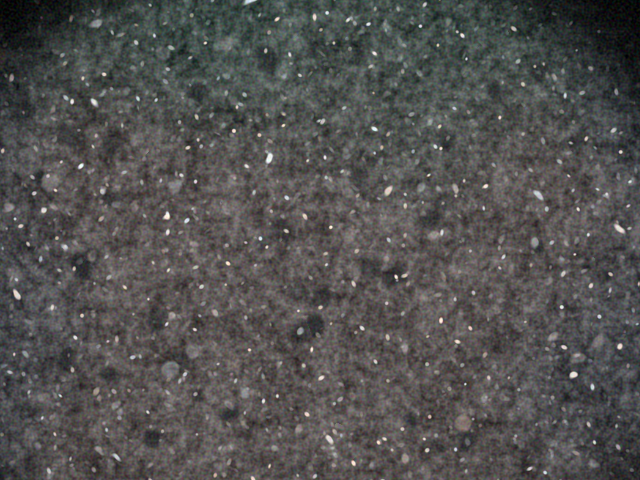
Reproduce this texture procedurally as a Shadertoy shader.

```glsl
// Dim underwater gravel: mottled grey-brown sand fading to teal at the top,
// strewn with crumbs, bright flecks, pale shells and dark pebbles.
// Layers of jittered ellipses lie over gradient noise; sensor noise goes on top.

#define SAND_COLOR vec3(0.335, 0.313, 0.308)
#define TEAL_COLOR vec3(0.245, 0.302, 0.285)
#define EDGE_COLOR vec3(0.250, 0.268, 0.292)
#define SHELL_COLOR vec3(0.62, 0.59, 0.58)
#define FLECK_COLOR vec3(0.93, 0.91, 0.89)
#define PEBBLE_COLOR vec3(0.13, 0.14, 0.15)
#define MOTTLE 0.15
#define GRAIN 0.125
#define CHROMA_NOISE 0.12
#define FLECK_DENSITY 0.56
#define SHELL_DENSITY 0.34

// Integer hash of a lattice cell and a seed, three values in 0..1
vec3 hash3(vec2 cell, int seed) {
    uvec3 v = uvec3(ivec3(ivec2(cell), seed)) * 1664525u + 1013904223u;
    v.x += v.y * v.z; v.y += v.z * v.x; v.z += v.x * v.y;
    v ^= v >> 16u;
    v.x += v.y * v.z; v.y += v.z * v.x; v.z += v.x * v.y;
    return vec3(v >> 8u) / 16777216.0;
}

float cornerSlope(vec2 cell, vec2 offset, int seed) {
    float angle = 6.28318 * hash3(cell, seed).x;
    return dot(vec2(cos(angle), sin(angle)), offset);
}

float gradientNoise(vec2 p, int seed) {
    vec2 i = floor(p), f = p - i;
    vec2 u = f * f * f * (f * (f * 6.0 - 15.0) + 10.0);
    vec2 e = vec2(1.0, 0.0);
    float low = mix(cornerSlope(i, f, seed), cornerSlope(i + e, f - e, seed), u.x);
    float high = mix(cornerSlope(i + e.yx, f - e.yx, seed),
                     cornerSlope(i + 1.0, f - 1.0, seed), u.x);
    return mix(low, high, u.y);
}

// Scattered ellipses: x = coverage, y = brightness roll, z = hue roll.
// radius and soft are in canvas heights; stretch is the greatest elongation.
vec3 scatter(vec2 p, float cells, float density, float radius,
             float stretch, float soft, int seed) {
    vec2 home = floor(p * cells);
    float blur = max(soft, 0.6 / iResolution.y);
    vec3 best = vec3(0.0);
    for (int y = -1; y <= 1; y++)
    for (int x = -1; x <= 1; x++) {
        vec2 cell = home + vec2(x, y);
        vec3 place = hash3(cell, seed);
        if (place.z > density) continue;
        vec3 form = hash3(cell, seed + 1), tone = hash3(cell, seed + 2);
        float angle = (form.x - 0.5) * 2.6;
        vec2 q = p - (cell + place.xy) / cells;
        q = mat2(cos(angle), sin(angle), -sin(angle), cos(angle)) * q;
        float width = radius * mix(0.5, 1.0, form.y);
        q.y /= mix(1.0, stretch, form.z);
        float cover = 1.0 - smoothstep(-blur, blur, length(q) - width);
        if (cover > best.x) best = vec3(cover, tone.xy);
    }
    return best;
}

// Slight warm or cold tint chosen by a hue roll
vec3 grainTint(float hue) {
    return mix(vec3(1.08, 0.98, 0.91), vec3(0.92, 1.01, 1.07), hue);
}

void mainImage(out vec4 fragColor, in vec2 fragCoord) {
    vec2 uv = fragCoord / iResolution.xy;
    vec2 p = fragCoord / iResolution.y;
    vec2 fromCentre = (uv - vec2(0.49, 0.46)) * vec2(1.12, 1.0);
    float rim = length(fromCentre);

    // Water tint
    float drift = 0.2 * gradientNoise(p * 2.5, 1);
    vec3 color = mix(SAND_COLOR, TEAL_COLOR, smoothstep(0.5, 1.05, uv.y + drift));
    color = mix(color, EDGE_COLOR, 0.7 * smoothstep(0.32, 0.62, abs(fromCentre.x) + drift));

    // Sand relief, from broad mottles to fine grains
    float mottle = 0.4 * gradientNoise(p * 6.0, 9) + 0.65 * gradientNoise(p * 14.0, 2)
                 + 0.9 * gradientNoise(p * 38.0, 3);
    float grain = gradientNoise(p * 80.0, 4) + 0.5 * gradientNoise(p * 140.0, 5);
    color += MOTTLE * mottle + GRAIN * grain;

    // Dark pebbles and pale, blotched shells
    vec2 warped = p + 0.006 * vec2(gradientNoise(p * 45.0, 6), gradientNoise(p * 45.0, 7));
    vec3 pebble = scatter(warped, 11.0, 0.36, 0.021, 1.5, 0.008, 10);
    color = mix(color, PEBBLE_COLOR, pebble.x * mix(0.25, 0.8, pebble.y));
    vec3 shell = scatter(warped, 11.0, SHELL_DENSITY, 0.018, 1.3, 0.004, 20);
    float blotch = 0.7 + 0.7 * gradientNoise(p * 50.0, 8);
    color = mix(color, SHELL_COLOR * grainTint(shell.z),
                shell.x * blotch * mix(0.12, 0.85, shell.y * shell.y));

    // Crumbs in two sizes, bright flecks and a few larger slivers
    vec3 chip = scatter(warped, 26.0, 0.3, 0.0075, 1.8, 0.003, 70);
    color += 0.22 * chip.x * chip.y * chip.y * grainTint(chip.z);
    vec3 crumb = scatter(warped, 52.0, 0.4, 0.0042, 1.9, 0.0024, 30);
    color += 0.22 * crumb.x * crumb.y * crumb.y * grainTint(crumb.z);
    vec3 fleck = scatter(p, 24.0, FLECK_DENSITY, 0.0041, 1.8, 0.002, 40);
    color = mix(color, FLECK_COLOR * grainTint(fleck.z), fleck.x * mix(0.25, 1.0, fleck.y));
    vec3 sliver = scatter(warped, 9.0, 0.24, 0.0075, 2.4, 0.0025, 50);
    color = mix(color, FLECK_COLOR * grainTint(sliver.z), sliver.x * mix(0.35, 1.0, sliver.y));

    // Lamp falloff, then coloured sensor noise
    color *= 1.08 - 0.25 * rim * rim;
    color *= 1.0 - 0.85 * smoothstep(0.57, 0.8, rim + 0.08 * (uv.y - 0.5));
    vec2 n = p * 175.0;
    color += CHROMA_NOISE * vec3(gradientNoise(n, 60), gradientNoise(n, 61), gradientNoise(n, 62));

    fragColor = vec4(clamp(color, 0.0, 1.0), 1.0);
}
```
